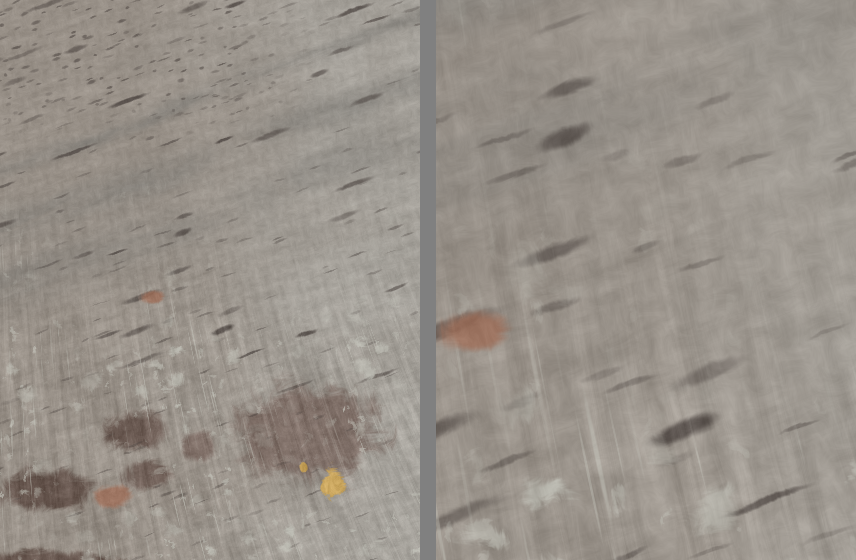
Left, the full canvas; right, a detail of the centre.
Reproduce this texture procedurally as a Shadertoy shader.

```glsl
// Weathered wooden board: slanted grain with grey bands, dark fissures and pores,
// worn toward the bottom by pale paint flakes, near-vertical scratches and stains.
// Layered sines give the mottling; jittered cells scatter the marks.

#define GRAIN_ANGLE 0.352
#define WOOD   vec3(0.587, 0.553, 0.518)
#define SILVER vec3(0.665, 0.655, 0.630)
#define ASH    vec3(0.490, 0.480, 0.460)
#define FISSURE vec3(0.300, 0.270, 0.255)
#define PAINT  vec3(0.760, 0.760, 0.725)
#define STAIN_DARK vec3(0.370, 0.300, 0.270)
#define STAIN_SOFT vec3(0.475, 0.405, 0.375)
#define RUST   vec3(0.620, 0.430, 0.345)
#define CRUMB  vec3(0.770, 0.630, 0.350)
#define MOTTLE 0.050
#define SPECKLE 0.035

vec3 hash3(vec2 p) {
    vec3 q = vec3(dot(p, vec2(127.1, 311.7)), dot(p, vec2(269.5, 183.3)), dot(p, vec2(419.2, 371.9)));
    return fract(sin(q) * 43758.5);
}

// Layered, warped sines, roughly -1..1
float waves(vec2 p) {
    float sum = 0.0, amp = 0.5;
    for (int i = 0; i < 5; i++) {
        p = mat2(0.8, 0.6, -0.6, 0.8) * p;
        p += 0.6 * sin(p.yx * 1.3 + float(i) * 1.7);
        sum += amp * sin(p.x) * sin(p.y + 1.0);
        amp *= 0.65;
        p *= 1.9;
    }
    return sum;
}

// Soft tapered marks, one per cell with probability density
float marks(vec2 p, vec2 cell, vec2 halfSize, float density, float seed) {
    vec2 id = floor(p / cell);
    float cover = 0.0;
    for (int j = -1; j <= 1; j++)
    for (int i = -1; i <= 1; i++) {
        vec2 n = id + vec2(i, j);
        vec3 h = hash3(n + seed);
        vec3 k = hash3(n + seed + 57.3);
        vec2 d = p - (n + h.xy) * cell;
        float q = length(d / (halfSize * mix(vec2(0.4), vec2(1.1), k.xy)));
        float m = (1.0 - smoothstep(0.45, 1.25, q)) * mix(0.45, 1.0, k.z);
        cover = max(cover, m * step(h.z, density));
    }
    return cover;
}

// Ragged ellipse with a chosen edge softness
float blob(vec2 p, vec2 centre, vec2 radius, float rough, float soft) {
    float d = length((p - centre) / radius) + rough * waves(p * 55.0);
    return 1.0 - smoothstep(1.0 - soft, 1.0 + soft, d);
}

void mainImage(out vec4 fragColor, in vec2 fragCoord) {
    vec2 p = fragCoord / iResolution.y;
    vec2 along = vec2(cos(GRAIN_ANGLE), sin(GRAIN_ANGLE));
    vec2 g = vec2(dot(p, along), dot(p, vec2(-along.y, along.x)));
    float broad = waves(p * 9.0);
    float ragged = waves(p * 75.0);
    float worn = 1.0 - smoothstep(0.30, 0.74, p.y + 0.12 * broad);

    // Board tone, lighter toward the right
    float light = smoothstep(0.15, 0.85, p.x + 0.12 * broad) * 0.75 + 0.12;
    vec3 col = mix(WOOD, SILVER, light);
    float fibre = waves(g * vec2(16.0, 110.0));
    col += MOTTLE * (0.55 * fibre + 0.5 * waves(p * 22.0));

    // Grey bands along the grain
    for (int i = 0; i < 3; i++) {
        float k = float(i);
        float y = g.y - 0.652 + 0.1 * k + 0.012 * waves(g * vec2(9.0, 20.0) + k * 4.0);
        float band = exp(-pow(y / (0.014 + 0.012 * k), 2.0));
        float fade = 0.65 + 0.6 * waves(g * vec2(7.0, 30.0) + k * 9.0);
        col = mix(col, ASH, clamp(band * fade * (0.85 - 0.14 * k), 0.0, 0.85));
    }

    // Brown stains: centre and radius
    vec4 stains[6] = vec4[6](
        vec4(0.553, 0.225, 0.115, 0.082), vec4(0.085, 0.125, 0.078, 0.036),
        vec4(0.240, 0.230, 0.048, 0.034), vec4(0.262, 0.152, 0.036, 0.026),
        vec4(0.352, 0.203, 0.032, 0.024), vec4(0.080, -0.005, 0.130, 0.020));
    vec3 stainColour = mix(STAIN_DARK, STAIN_SOFT, smoothstep(0.15, 0.40, p.x));
    for (int i = 0; i < 6; i++) {
        float s = blob(p, stains[i].xy, stains[i].zw, 0.35, 0.3);
        col = mix(col, stainColour + 0.04 * ragged, 0.85 * s);
    }

    // Fissures and small pores
    vec2 bent = g + 0.002 * vec2(ragged, waves(g * 60.0));
    float cracks = marks(bent, vec2(0.14, 0.050), vec2(0.040, 0.0055), 0.42, 3.0);
    float nicks = marks(bent, vec2(0.06, 0.026), vec2(0.017, 0.0028), 0.32, 17.0);
    float pores = marks(bent, vec2(0.028, 0.015), vec2(0.009, 0.0032), 0.55, 31.0);
    float poreZone = smoothstep(0.72, 0.86, p.y) * (1.0 - smoothstep(0.38, 0.62, p.x));
    float cut = max(cracks * 0.85 * smoothstep(0.22, 0.36, p.y), max(nicks * 0.45, pores * 0.6 * poreZone));
    col = mix(col, FISSURE, cut);

    // Scratches and rubbed streaks, leaning more toward the right
    float lean = 0.05 + 0.6 * p.x;
    vec2 s = vec2(p.y, p.x + lean * p.y);
    float streak = waves(s * vec2(14.0, 130.0));
    float scratch = marks(s, vec2(0.11, 0.011), vec2(0.050, 0.0018), 0.5, 43.0);
    float patches = smoothstep(-0.25, 0.45, waves(p * 13.0 + 5.0));
    col += 0.065 * worn * streak;
    col = mix(col, PAINT, scratch * worn * (0.12 + 0.45 * patches));

    // Paint flakes in clusters
    vec2 torn = p + 0.010 * vec2(ragged, waves(p * 85.0 + 7.0));
    float flakes = marks(torn, vec2(0.050, 0.045), vec2(0.017, 0.013), 0.42, 61.0);
    float chips = marks(torn, vec2(0.022, 0.024), vec2(0.005, 0.007), 0.40, 79.0);
    col = mix(col, PAINT, worn * max(flakes, chips * 0.8) * (0.25 + 0.65 * patches));

    // Rust spots and dry yellow crumbs
    float rust = max(blob(p, vec2(0.197, 0.112), vec2(0.034, 0.019), 0.3, 0.3),
                     blob(p, vec2(0.273, 0.469), vec2(0.018, 0.011), 0.3, 0.3));
    col = mix(col, RUST, 0.8 * rust);
    float crumbs = max(blob(p, vec2(0.592, 0.138), vec2(0.020, 0.026), 0.7, 0.15),
                       blob(p, vec2(0.542, 0.165), vec2(0.007, 0.009), 0.4, 0.2));
    col = mix(col, CRUMB + 0.10 * ragged, crumbs);

    // Fine surface speckle
    col += SPECKLE * waves(p * 170.0);
    fragColor = vec4(clamp(col, 0.0, 1.0), 1.0);
}
```
